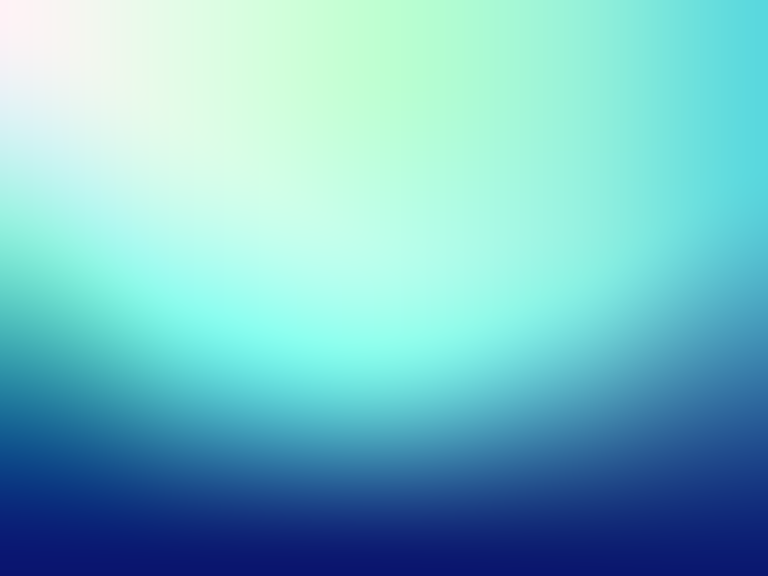
Write a WebGL 2 fragment shader that draws this background.

```glsl
#version 300 es
precision highp float;

uniform vec2 u_resolution;
out vec4 outColor;

// Smooth cubic curve through five evenly spaced stops, x in 0..1
vec3 ramp(float x, vec3 a, vec3 b, vec3 c, vec3 d, vec3 e) {
    vec3 stops[5] = vec3[5](a, b, c, d, e);
    float s = clamp(x, 0.0, 1.0) * 4.0;
    int i = min(int(s), 3);
    float t = s - float(i);
    vec3 p0 = stops[max(i - 1, 0)];
    vec3 p1 = stops[i];
    vec3 p2 = stops[i + 1];
    vec3 p3 = stops[min(i + 2, 4)];
    vec3 slope1 = 0.5 * (p2 - p0);
    vec3 slope2 = 0.5 * (p3 - p1);
    vec3 bend = 3.0 * (p2 - p1) - 2.0 * slope1 - slope2;
    vec3 twist = 2.0 * (p1 - p2) + slope1 + slope2;
    return p1 + t * (slope1 + t * (bend + t * twist));
}

// Light across the surface: blush, cream, mint, aqua, cyan
vec3 surfaceColor(float x, float depth) {
    vec3 light = ramp(x,
        vec3(1.00, 0.95, 0.965), vec3(0.88, 0.99, 0.90),
        vec3(0.74, 1.00, 0.82), vec3(0.59, 0.95, 0.85),
        vec3(0.345, 0.845, 0.87));
    // The mint centre turns to turquoise further down
    float offset = (x - 0.5) / 0.25;
    light.b += 0.11 * exp(-offset * offset) * smoothstep(0.1, 0.5, depth);
    return light;
}

// Depth at which each channel starts to fade
vec3 fadeStart(float x) {
    return ramp(x,
        vec3(0.00, 0.35, 0.15), vec3(0.20, 0.52, 0.50),
        vec3(0.40, 0.58, 0.58), vec3(0.38, 0.47, 0.50),
        vec3(0.35, 0.27, 0.27));
}

// Depth at which each channel reaches the deep tone
vec3 fadeEnd(float x) {
    return ramp(x,
        vec3(0.85, 1.00, 1.05), vec3(0.98, 1.00, 1.00),
        vec3(1.00), vec3(1.00, 1.02, 1.00),
        vec3(1.00, 1.05, 1.05));
}

void main() {
    vec2 uv = gl_FragCoord.xy / u_resolution;
    float depth = 1.0 - uv.y;
    vec3 deepNavy = vec3(0.04, 0.08, 0.43);

    // Absorb each channel separately on the way down
    vec3 absorbed = smoothstep(fadeStart(uv.x), fadeEnd(uv.x), vec3(depth));
    vec3 color = mix(surfaceColor(uv.x, depth), deepNavy, absorbed);
    outColor = vec4(clamp(color, 0.0, 1.0), 1.0);
}
```
